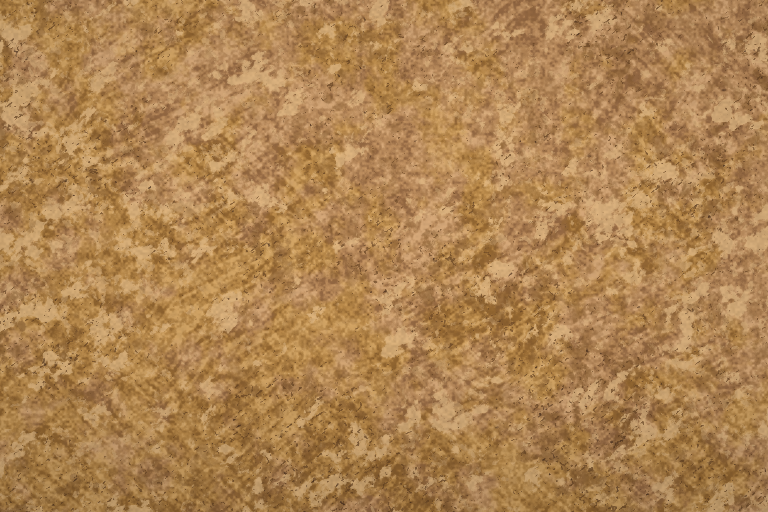
A WebGL 1 fragment shader for this texture:

```glsl
precision highp float;
// Weathered ochre plaster: layered noise gives a gritty golden ground,
// crossed by patches of fine trowel scratches, then covered with small
// torn pale flakes and clusters of tiny dark pits.

uniform vec2 u_resolution;

float hash(vec2 p) {
  return fract(sin(dot(p, vec2(127.1, 311.7))) * 43758.5453);
}

float noise(vec2 p) {
  vec2 cell = floor(p);
  vec2 f = fract(p);
  f = f * f * (3.0 - 2.0 * f);
  float low = mix(hash(cell), hash(cell + vec2(1.0, 0.0)), f.x);
  float high = mix(hash(cell + vec2(0.0, 1.0)), hash(cell + 1.0), f.x);
  return mix(low, high, f.y);
}

vec2 rotate(vec2 p, float angle) {
  float c = cos(angle);
  float s = sin(angle);
  return vec2(c * p.x + s * p.y, c * p.y - s * p.x);
}

float fbm(vec2 p) {
  float sum = 0.0;
  float weight = 0.48;
  for (int i = 0; i < 5; i++) {
    sum += weight * noise(p);
    p = rotate(p, 0.65) * 2.03 + 17.3;
    weight *= 0.56;
  }
  return sum;
}

// Fine parallel grooves in soft-edged patches, each layer at its own angle.
float scratches(vec2 p) {
  float sum = 0.0;
  for (int i = 0; i < 4; i++) {
    float k = float(i);
    vec2 q = rotate(p, 0.45 + 0.28 * k + 1.1 * step(2.5, k));
    q.y += 0.004 * noise(q * 12.0 + k);
    float groove = noise(q * vec2(18.0, 165.0) + 31.0 * k) - 0.5;
    float patchMask = smoothstep(0.5, 0.75, noise(p * 4.5 + 23.7 * k));
    sum += groove * patchMask;
  }
  return sum;
}

// Irregular pits: stretched noise peaks, kept where the cover is high.
float pits(vec2 p, float size, float cover) {
  vec2 q = rotate(p + 0.006 * noise(p * 90.0), 0.6) / size;
  float peak = noise(q * vec2(0.75, 1.0)) + 0.3 * (noise(q * 2.1) - 0.5);
  return smoothstep(0.0, 0.16, peak - 1.0 + cover);
}

void main() {
  vec2 p = gl_FragCoord.xy / u_resolution.y;
  vec2 uv = gl_FragCoord.xy / u_resolution;
  vec2 warp = vec2(fbm(p * 20.0), fbm(p * 20.0 + 41.0)) - 0.5;
  vec2 torn = p + 0.02 * warp;

  float broad = fbm(p * 2.6 + 5.0) - 0.5;
  float mottle = fbm(torn * 20.0 + 9.0) - 0.5;
  float crumbs = fbm(torn * 65.0 + 3.0) - 0.5;
  float grain = noise(p * 210.0) - 0.5;

  // Golden ground, from brown hollows to light ochre
  float tone = 0.47 + 0.42 * broad + 0.6 * mottle + 1.15 * crumbs
             + 0.5 * grain + 0.55 * scratches(p);
  vec3 brown = vec3(0.56, 0.39, 0.185);
  vec3 gold = vec3(0.685, 0.507, 0.27);
  vec3 ochre = vec3(0.775, 0.605, 0.37);
  vec3 color = mix(brown, gold, smoothstep(0.05, 0.52, tone));
  color = mix(color, ochre, smoothstep(0.45, 0.95, tone));

  // Dusty rose film, stronger toward the upper right
  float dust = smoothstep(0.38, 0.68, fbm(torn * 16.0 + 60.0) + 0.2 * (uv.x + uv.y - 1.0));
  color = mix(color, color + vec3(0.005, 0.008, 0.07), dust);

  // Pale flakes: small torn ones in loose groups, with crumbs around them
  float group = fbm(p * 5.0 + 200.0) - 0.5;
  float flakeField = fbm(rotate(torn, 0.7) * vec2(19.0, 29.0) + 80.0);
  float flakes = smoothstep(0.64, 0.75, flakeField + 0.35 * group + 0.45 * crumbs);
  float chips = smoothstep(0.63, 0.75, fbm(torn * 62.0 + 120.0) + 0.4 * group);
  color = mix(color, vec3(0.82, 0.67, 0.475), max(0.8 * flakes, 0.6 * chips));

  // Dark pits in clusters, with a faint brown stain around them
  float cluster = smoothstep(0.34, 0.68, fbm(p * 6.0 + 150.0));
  float stain = smoothstep(0.5, 0.7, fbm(torn * 48.0 + 170.0)) * (0.3 + 0.7 * cluster);
  color = mix(color, vec3(0.49, 0.335, 0.17), 0.6 * stain * (1.0 - flakes));
  float finePits = pits(p, 0.0044, 0.07 + 0.15 * cluster);
  float largePits = pits(p + 7.0, 0.0078, 0.1 * cluster);
  color = mix(color, vec3(0.38, 0.25, 0.13), 0.68 * finePits);
  color = mix(color, vec3(0.28, 0.18, 0.11), 0.8 * largePits);

  // Gentle light: dimmer along the bottom and in the corners
  vec2 offCenter = uv - vec2(0.52, 0.58);
  float light = 1.045 - 0.2 * dot(offCenter, offCenter) - 0.05 * smoothstep(0.35, 0.0, uv.y);
  color *= light * (1.0 + 0.08 * grain);
  gl_FragColor = vec4(color, 1.0);
}
```
